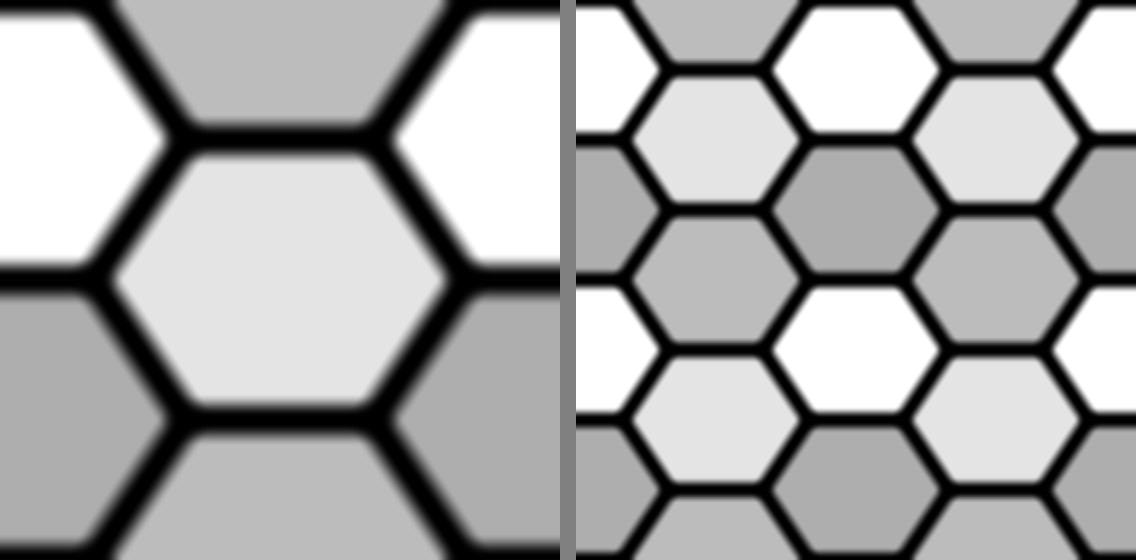
Left: one tile. Right: repeated 2 by 2.
This pattern is drawn by a WebGL 2 fragment shader. Its source:

```glsl
#version 300 es
precision highp float;

uniform vec2 u_resolution;
out vec4 fragColor;

// Layout: two interleaved columns of hexagons, two rows in each
const vec2 PERIOD = vec2(1.0, 0.5);
const vec2 EDGE_COLUMN = vec2(0.0, 0.25);
const vec2 MIDDLE_COLUMN = vec2(0.5, 0.0);
const float HALF_WIDTH = 1.0 / 3.0;
const float HALF_HEIGHT = 0.25;
const float HALF_FLAT = 1.0 / 6.0;

// Soft line, as distances from the shared edge
const float LINE_CORE = 0.006;
const float LINE_FADE = 0.048;

// Fill shades, lower row then upper row
const vec2 EDGE_SHADES = vec2(0.682, 1.0);
const vec2 MIDDLE_SHADES = vec2(0.737, 0.895);
const float LINE_SHADE = 0.0;

// Inner distances to the flat side and to the two slanted sides
vec3 hexSideDistances(vec2 p) {
    vec2 q = abs(p);
    vec2 normal = normalize(vec2(HALF_HEIGHT, HALF_WIDTH - HALF_FLAT));
    float reach = normal.x * HALF_WIDTH;
    return vec3(HALF_HEIGHT - q.y,
                reach - dot(normal, q),
                reach - dot(normal, vec2(q.x, -q.y)));
}

float minSide(vec3 d) {
    return min(d.x, min(d.y, d.z));
}

// Row index of the nearest cell in a column, and the offset from its centre
float nearestCell(vec2 uv, vec2 origin, out vec2 local) {
    vec2 cell = floor((uv - origin) / PERIOD + 0.5);
    local = uv - origin - cell * PERIOD;
    return mod(cell.y, 2.0);
}

void main() {
    vec2 uv = gl_FragCoord.xy / u_resolution;

    vec2 edgeLocal, middleLocal;
    float edgeRow = nearestCell(uv, EDGE_COLUMN, edgeLocal);
    float middleRow = nearestCell(uv, MIDDLE_COLUMN, middleLocal);
    vec3 edgeSides = hexSideDistances(edgeLocal);
    vec3 middleSides = hexSideDistances(middleLocal);

    // Keep the hexagon that holds this point
    bool inEdge = minSide(edgeSides) > minSide(middleSides);
    vec3 sides = inEdge ? edgeSides : middleSides;
    float fill = inEdge ? mix(EDGE_SHADES.x, EDGE_SHADES.y, edgeRow)
                        : mix(MIDDLE_SHADES.x, MIDDLE_SHADES.y, middleRow);

    // The product of the fades rounds the corners
    vec3 fade = smoothstep(LINE_CORE, LINE_FADE, sides);
    float shade = mix(LINE_SHADE, fill, fade.x * fade.y * fade.z);
    fragColor = vec4(vec3(shade), 1.0);
}
```
